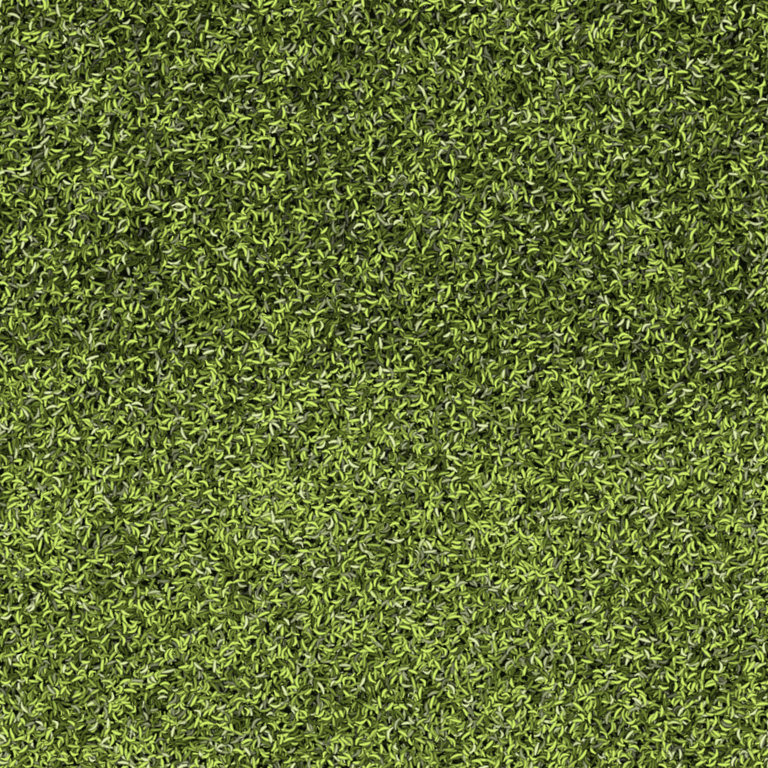
Write a WebGL 1 fragment shader that draws this texture.

```glsl
precision highp float;
uniform vec2 u_resolution;

const vec3 SOIL = vec3(0.05, 0.07, 0.025);
const vec3 LEAF = vec3(0.34, 0.41, 0.14);
const vec3 SUNLIT = vec3(0.74, 0.85, 0.37);
const vec3 DRY = vec3(0.84, 0.87, 0.70);

vec2 hash2(vec2 p) {
  vec3 q = fract(p.xyx * vec3(0.1031, 0.1030, 0.0973));
  q += dot(q, q.yzx + 33.33);
  return fract((q.xx + q.yz) * q.zy);
}

float gradientDot(vec2 cell, vec2 corner, vec2 f) {
  float a = 6.2832 * hash2(cell + corner + 7.0).x;
  return dot(vec2(cos(a), sin(a)), f - corner);
}

float gradientNoise(vec2 p) {
  vec2 i = floor(p), f = fract(p);
  vec2 u = f * f * f * (f * (f * 6.0 - 15.0) + 10.0);
  float low = mix(gradientDot(i, vec2(0, 0), f), gradientDot(i, vec2(1, 0), f), u.x);
  float high = mix(gradientDot(i, vec2(0, 1), f), gradientDot(i, vec2(1, 1), f), u.x);
  return mix(low, high, u.y);
}

// Signed distance to a thin bent blade, slightly tapered
float bladeDistance(vec2 p, float angle, float halfLength, float bend) {
  float c = cos(angle), s = sin(angle);
  vec2 q = vec2(c * p.x + s * p.y, c * p.y - s * p.x);
  float along = clamp(q.x / halfLength, -1.0, 1.0);
  q.y += bend * (along * along - 0.4);
  float halfWidth = 0.0020 * (1.0 - 0.35 * along * along);
  return length(vec2(max(abs(q.x) - halfLength, 0.0), q.y)) - halfWidth;
}

vec3 grassColour(float tone, float dryness) {
  vec3 green = mix(SOIL, LEAF, clamp(tone * 2.0, 0.0, 1.0));
  green = mix(green, SUNLIT, clamp(tone * 2.0 - 1.0, 0.0, 1.2));
  return mix(green, DRY * (0.25 + 0.75 * clamp(tone, 0.0, 1.1)), dryness);
}

void main() {
  vec2 uv = gl_FragCoord.xy / u_resolution.y;
  float soft = max(0.0017, 0.75 / u_resolution.y);
  const float CELL = 0.0108;

  // Broad light: a brighter lower half with gentle patches
  float light = 0.15 * (1.0 - smoothstep(0.42, 0.56, uv.y)) - 0.07;
  light += 0.12 * gradientNoise(uv * 4.0) + 0.07 * gradientNoise(uv * 13.0 + 20.0);
  float lean = 0.9 + 1.2 * gradientNoise(uv * 5.0 + 40.0);

  vec3 colour = SOIL;

  // Blades in layers, from the dark undergrowth up to the lit tips
  for (int layer = 0; layer < 5; layer++) {
    float level = float(layer);
    vec2 p = uv / CELL + level * vec2(17.37, 31.71);
    vec2 cell = floor(p);
    for (int y = -1; y <= 1; y++) {
      for (int x = -1; x <= 1; x++) {
        vec2 id = cell + vec2(float(x), float(y));
        vec2 place = hash2(id + 3.0 + 101.0 * level);
        vec2 shape = hash2(id + 211.0);
        vec2 tint = hash2(id + 457.0);

        float angle = lean + (shape.x - 0.5) * 2.8;
        float halfLength = mix(0.0040, 0.0076, shape.y);
        float bend = (tint.y - 0.5) * 0.006;
        float d = bladeDistance((p - id - place) * CELL, angle, halfLength, bend);

        // Soft shadow below, then the blade with a lighter spine
        colour *= 1.0 - 0.32 * (1.0 - smoothstep(-0.0005, 0.0033, d));
        float tone = 0.38 + 0.10 * level + light + (tint.x - 0.5) * 1.0;
        tone += 0.10 * (1.0 - smoothstep(-0.0020, 0.0, d));
        float dryness = 0.8 * smoothstep(0.78, 0.88, fract(place.x * 7.0 + tint.y));
        vec3 blade = grassColour(tone, dryness);
        colour = mix(colour, blade, 1.0 - smoothstep(-soft, soft, d));
      }
    }
  }

  gl_FragColor = vec4(colour, 1.0);
}
```
